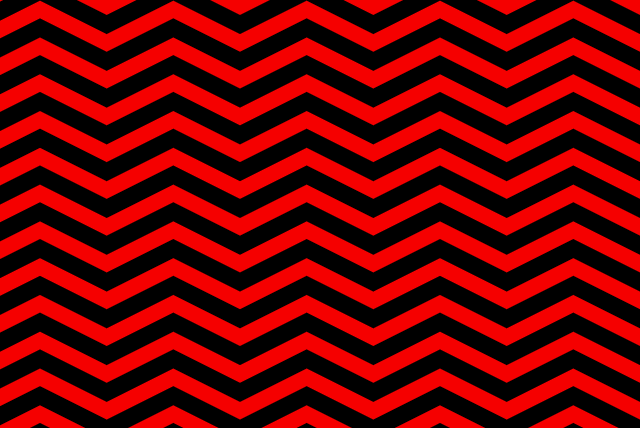
Write a Shadertoy shader that draws this pattern.

```glsl
// Horizontal chevron stripes in flat red on black, edge to edge.
// A triangle wave across the canvas bends a coordinate that counts stripes
// downward; the distance to the nearest stripe's centre line sets the colour.

const vec3 STRIPE_COLOR = vec3(0.96, 0.0, 0.0);
const vec3 GROUND_COLOR = vec3(0.0);
const vec2 REPEATS = vec2(4.8, 11.636);  // zigzags across, stripes down
const float PEAK_PHASE = 0.3;            // first peak, in zigzag periods from the left
const float TOP_OFFSET = 0.018;          // first peak, in stripe periods from the top
const float ZIGZAG_HEIGHT = 0.909;       // peak to valley, in stripe periods
const float STRIPE_WIDTH = 0.48;         // share of a stripe period

// Distance to the nearest integer: 0 on integers, 0.5 halfway between.
float distanceToInteger(float x) {
    return abs(fract(x + 0.5) - 0.5);
}

// 0 at each peak, 1 at each valley.
float triangleWave(float x) {
    return 2.0 * distanceToInteger(x);
}

void mainImage(out vec4 fragColor, in vec2 fragCoord) {
    vec2 uv = fragCoord / iResolution.xy;
    vec2 cell = vec2(uv.x, 1.0 - uv.y) * REPEATS;

    // Stripe coordinate, following the zigzag
    float drop = ZIGZAG_HEIGHT * triangleWave(cell.x - PEAK_PHASE);
    float stripe = cell.y - TOP_OFFSET - drop;

    // Signed distance to the stripe edge, positive inside
    float halfWidth = 0.5 * STRIPE_WIDTH;
    float inside = halfWidth - distanceToInteger(stripe - halfWidth);

    // Analytic gradient gives one pixel of smoothing on every slope
    vec2 gradient = vec2(2.0 * ZIGZAG_HEIGHT, 1.0) * REPEATS / iResolution.xy;
    float coverage = clamp(inside / length(gradient) + 0.5, 0.0, 1.0);

    fragColor = vec4(mix(GROUND_COLOR, STRIPE_COLOR, coverage), 1.0);
}
```
